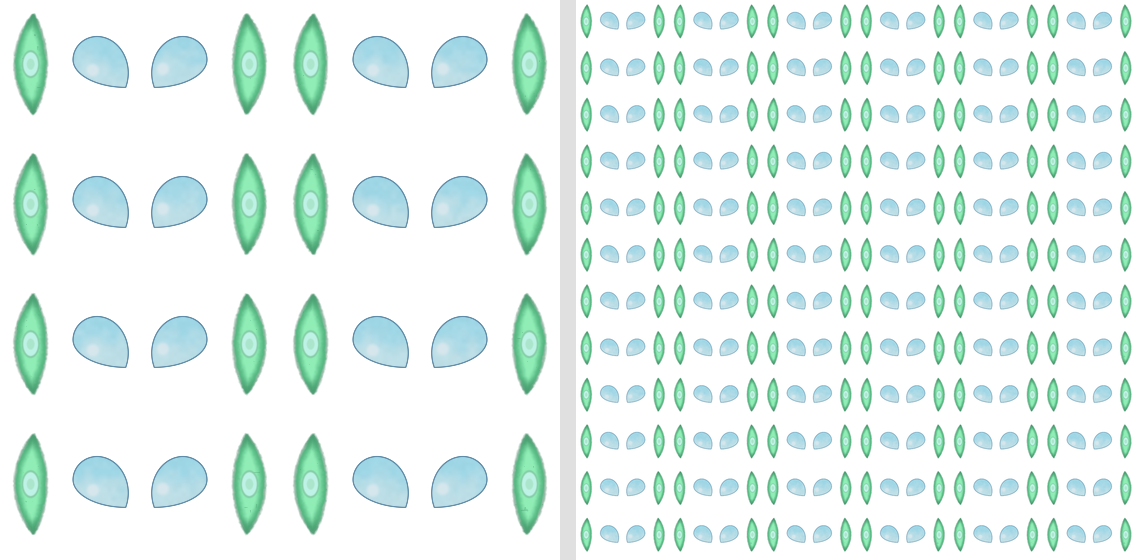
Left: one tile. Right: repeated 3 by 3.
Reproduce this pattern procedurally as a WebGL 1 fragment shader.

```glsl
precision highp float;

uniform vec2 u_resolution;

float hash(vec2 p) {
  vec3 q = fract(p.xyx * vec3(0.1031, 0.1030, 0.0973));
  q += dot(q, q.yzx + 33.33);
  return fract((q.x + q.y) * q.z);
}

// Value noise that wraps over the canvas, with a whole number of cells per side
float wrapNoise(vec2 uv, float cells) {
  vec2 p = uv * cells;
  vec2 i = floor(p);
  vec2 f = fract(p);
  f = f * f * (3.0 - 2.0 * f);
  float a = hash(mod(i, cells));
  float b = hash(mod(i + vec2(1.0, 0.0), cells));
  float c = hash(mod(i + vec2(0.0, 1.0), cells));
  float d = hash(mod(i + 1.0, cells));
  return mix(mix(a, b, f.x), mix(c, d, f.x), f.y);
}

// Approximate distance to an axis-aligned ellipse
float ellipse(vec2 p, vec2 radii) {
  p = abs(p) + 0.001;
  float k = length(p / radii);
  return k * (k - 1.0) / length(p / (radii * radii));
}

// Pointed lens with softly rounded, slightly bent tips
float leafShape(vec2 p) {
  p.x -= 0.15 * p.y * p.y;
  p = abs(p);
  float offset = 0.5027;
  float tip = 0.345;
  float d = (p.y - tip) * offset > p.x * tip
    ? length(p - vec2(0.0, tip))
    : length(p + vec2(offset, 0.0)) - 0.6097;
  return d - 0.015;
}

// Round body whose lower inner side ends in a corner
float dropShape(vec2 p) {
  vec2 left = p - vec2(0.693, 0.573);
  float upper = left.x < 0.0
    ? ellipse(vec2(left.x, max(left.y, 0.0)), vec2(0.177, 0.172))
    : ellipse(p - vec2(0.693, 0.479), vec2(0.229, 0.266));
  float lower = ellipse(min(p - vec2(0.901, 0.573), 0.0), vec2(0.385, 0.203));
  return max(upper, lower);
}

vec3 paintLeaf(vec3 base, vec2 p, vec2 uv, float px) {
  float d = leafShape(p) + 0.006 * (wrapNoise(uv, 256.0) - 0.5);
  float depth = -d + 0.010 * (wrapNoise(uv, 64.0) - 0.5);

  // Body: grey rim, deep green border, bright middle, dark tips
  vec3 col = mix(vec3(0.60, 0.73, 0.66), vec3(0.34, 0.72, 0.51),
                 smoothstep(0.004, 0.022, depth));
  col = mix(col, vec3(0.56, 0.93, 0.71), smoothstep(0.018, 0.078, depth));
  col = mix(col, vec3(0.27, 0.59, 0.42), 0.75 * smoothstep(0.22, 0.35, abs(p.y)));
  float speck = smoothstep(0.93, 0.98, wrapNoise(uv + 0.5, 192.0));
  col = mix(col, vec3(0.30, 0.62, 0.46), 0.35 * speck);

  // Nucleus: ring, pale disc, core
  float soft = max(px, 0.006);
  float ring = ellipse(p, vec2(0.066, 0.101));
  float disc = ellipse(p, vec2(0.054, 0.086));
  float core = ellipse(p, vec2(0.029, 0.041));
  col = mix(col, vec3(0.52, 0.79, 0.65), 0.9 * smoothstep(soft, -soft, ring));
  col = mix(col, vec3(0.75, 0.95, 0.90), smoothstep(soft, -soft, disc));
  col = mix(col, vec3(0.67, 0.90, 0.80), smoothstep(soft, -soft, core));

  float edge = max(px, 0.010);
  return mix(base, col, smoothstep(edge, -edge, d));
}

vec3 paintDrop(vec3 base, vec2 p, vec2 cell, vec2 uv, float px) {
  float d = dropShape(p);

  // Watery wash, paler towards the bottom
  float wash = smoothstep(0.72, 0.40, cell.y + 0.15 * (wrapNoise(uv, 64.0) - 0.5));
  vec3 col = mix(vec3(0.62, 0.84, 0.90), vec3(0.74, 0.87, 0.90), wash);
  col += 0.02 * (wrapNoise(uv, 128.0) - 0.5);

  // Highlights sit to the left in both drops
  vec2 spot = cell.x < 1.0 ? vec2(0.663, 0.498) : vec2(1.163, 0.508);
  float glow = length(cell - spot);
  col = mix(col, vec3(0.78, 0.89, 0.92), 0.5 * smoothstep(0.13, 0.03, glow));
  col = mix(col, vec3(0.86, 0.91, 0.93), 0.8 * smoothstep(0.060, 0.025, glow));

  // Thin ink outline
  float ink = smoothstep(0.003 + px, 0.003, abs(d + 0.003));
  col = mix(col, vec3(0.33, 0.50, 0.62), 0.85 * ink);
  return mix(base, col, smoothstep(0.5 * px, -0.5 * px, d));
}

void main() {
  vec2 uv = gl_FragCoord.xy / u_resolution;
  float px = 4.0 / min(u_resolution.x, u_resolution.y);

  // Two by four cells, each mirrored about its vertical axis
  vec2 cell = fract(uv * vec2(2.0, 4.0)) * vec2(2.0, 1.0);
  vec2 p = vec2(1.0 - abs(cell.x - 1.0), cell.y);

  vec3 col = paintLeaf(vec3(1.0), p - vec2(0.219, 0.542), uv, px);
  col = paintDrop(col, p, cell, uv, px);
  gl_FragColor = vec4(col, 1.0);
}
```
